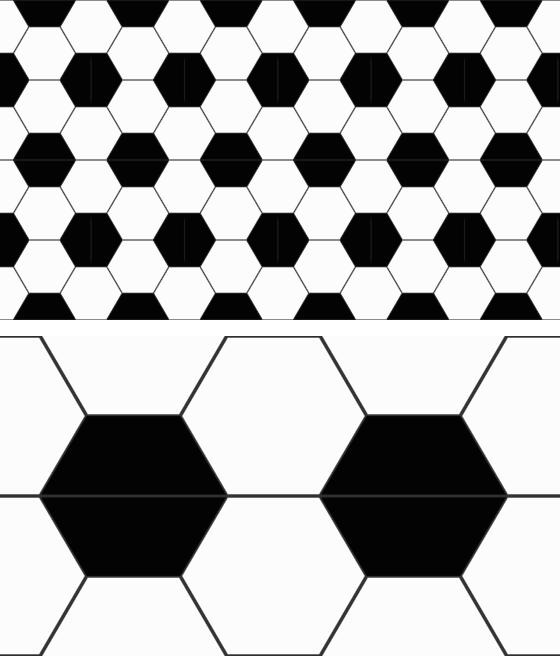
Top, the full canvas; bottom, a detail of the centre.
A Shadertoy shader for this pattern:

```glsl
const float ROOT3 = sqrt(3.0);
const float APOTHEM = 0.5 * ROOT3;          // hexagon of unit side
const vec2 HEX_CELL = vec2(3.0, ROOT3);     // two hexagons per cell
const vec2 PATCH_CELL = HEX_CELL * vec2(1.0, 3.0); // two black patches per cell
const vec2 REPEATS = vec2(6.0, 2.0);
const float PHASE_X = 1.43;

const vec3 WHITE = vec3(0.99);
const vec3 BLACK = vec3(0.01);
const vec3 LINE_COLOR = vec3(0.2);
const vec3 FLAT_SEAM_COLOR = vec3(0.19);
const vec3 UPRIGHT_SEAM_COLOR = vec3(0.14);
const float LINE_WIDTH = 0.038;
const float SEAM_WIDTH = 0.03;

// Offset from the nearest point of a centred rectangular lattice
vec2 latticeOffset(vec2 p, vec2 cell) {
    vec2 a = p - cell * floor(p / cell + 0.5);
    vec2 b = p - cell * (floor(p / cell) + 0.5);
    return dot(a, a) < dot(b, b) ? a : b;
}

// Signed distance to a flat-topped hexagon of unit side
float hexagon(vec2 q) {
    q = abs(q);
    return max(q.y, dot(q, vec2(APOTHEM, 0.5))) - APOTHEM;
}

// Filtered coverage of the region d < 0
float fill(float d, float blur) {
    return clamp(0.5 - d / blur, 0.0, 1.0);
}

// Filtered coverage of a band centred on d = 0
float stroke(float d, float width, float blur) {
    return fill(d - 0.5 * width, blur) - fill(d + 0.5 * width, blur);
}

// Black fill with a faint seam: flat on even rows, upright on odd rows
vec3 patchColor(vec2 q, float row, float blur) {
    float flatSeam = stroke(q.y, SEAM_WIDTH, blur);
    float uprightSeam = stroke(q.x, SEAM_WIDTH, blur)
                      * (1.0 - smoothstep(0.6, 0.8, abs(q.y)));
    return mod(row, 2.0) < 0.5
        ? mix(BLACK, FLAT_SEAM_COLOR, flatSeam)
        : mix(BLACK, UPRIGHT_SEAM_COLOR, uprightSeam);
}

void mainImage(out vec4 fragColor, in vec2 fragCoord) {
    vec2 span = REPEATS * PATCH_CELL;
    vec2 p = fragCoord / iResolution.xy * span - vec2(PHASE_X, 0.0);
    float blur = 1.25 * span.x / iResolution.x;

    // Outlines of every hexagon
    float edge = hexagon(latticeOffset(p, HEX_CELL));
    vec3 color = mix(WHITE, LINE_COLOR, stroke(edge, LINE_WIDTH, blur));

    // One black hexagon in three
    vec2 q = latticeOffset(p, PATCH_CELL);
    float row = floor((p.y - q.y) / (0.5 * PATCH_CELL.y) + 0.5);
    color = mix(color, patchColor(q, row, blur), fill(hexagon(q), blur));

    fragColor = vec4(color, 1.0);
}
```
